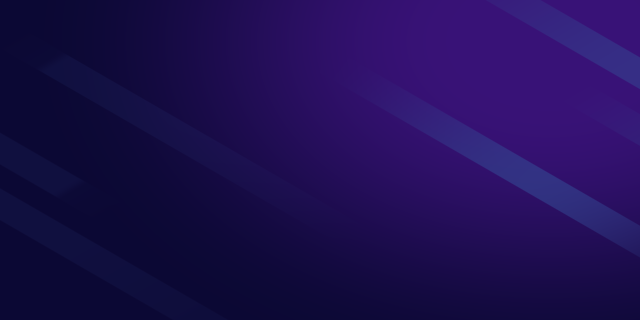
This background is drawn by a WebGL 1 fragment shader. Its source:

```glsl
precision highp float;
// Deep violet glow crossed by soft, slanted translucent blue beams.

uniform vec2 u_resolution;

#define GLOW_CENTER vec2(1.72, 0.87)
#define GLOW_STRETCH vec2(1.0, 1.5)
#define GLOW_INNER 0.30
#define GLOW_OUTER 1.60
#define NIGHT_COLOR vec3(0.045, 0.033, 0.205)
#define VIOLET_COLOR vec3(0.220, 0.070, 0.465)
#define BEAM_COLOR vec3(0.200, 0.290, 0.580)
#define BEAM_HALF_WIDTH 0.043
#define BEAM_NORMAL vec2(0.5, 0.8660254)

// Coverage of a descending beam whose centre line passes through anchor.
// fadeIn and fadeOut are ranges of distance along the beam, cut on a skew.
float beam(vec2 p, vec2 anchor, vec2 fadeIn, vec2 fadeOut) {
  vec2 q = p - anchor;
  float along = q.x * 0.57735 - q.y;
  float edge = abs(dot(q, BEAM_NORMAL)) - BEAM_HALF_WIDTH;
  float soft = 0.75 / u_resolution.y;
  float body = 1.0 - smoothstep(-soft, soft, edge);
  float rise = smoothstep(fadeIn.x, fadeIn.y, along);
  float fall = 1.0 - smoothstep(fadeOut.x, fadeOut.y, along);
  return body * rise * fall;
}

vec3 addBeam(vec3 color, float alpha) {
  return mix(color, BEAM_COLOR, alpha);
}

void main() {
  // The canvas spans two units across and one unit up.
  vec2 p = gl_FragCoord.xy / u_resolution * vec2(2.0, 1.0);

  // Elliptical glow at the upper right
  float radius = length((p - GLOW_CENTER) * GLOW_STRETCH);
  float night = smoothstep(GLOW_INNER, GLOW_OUTER, radius);
  vec3 color = mix(VIOLET_COLOR, NIGHT_COLOR, night);

  // Bright beams on the right
  vec2 endless = vec2(8.0, 9.0);
  color = addBeam(color, 0.58 * beam(p, vec2(1.063, 0.786), vec2(-0.05, 0.70), vec2(0.72, 1.40)));
  color = addBeam(color, 0.50 * beam(p, vec2(2.0, 0.771), vec2(-0.85, 0.0), endless));
  color = addBeam(color, 0.28 * beam(p, vec2(1.797, 0.711), vec2(-0.05, 0.42), endless));

  // Faint beams on the left; the short ends keep a dim tail
  vec2 always = vec2(-9.0, -8.0);
  vec2 longAnchor = vec2(0.156, 0.810);
  color = addBeam(color, 0.10 * beam(p, longAnchor, vec2(-0.01, 0.03), vec2(0.35, 1.15)));
  color = addBeam(color, 0.02 * beam(p, longAnchor, vec2(-0.14, 0.0), vec2(0.80, 1.15)));

  vec2 shortAnchor = vec2(0.0, 0.536);
  color = addBeam(color, 0.09 * beam(p, shortAnchor, always, vec2(0.235, 0.27)));
  color = addBeam(color, 0.02 * beam(p, shortAnchor, always, vec2(0.25, 0.40)));

  color = addBeam(color, 0.11 * beam(p, vec2(0.0, 0.362), always, vec2(0.20, 1.50)));

  gl_FragColor = vec4(color, 1.0);
}
```
